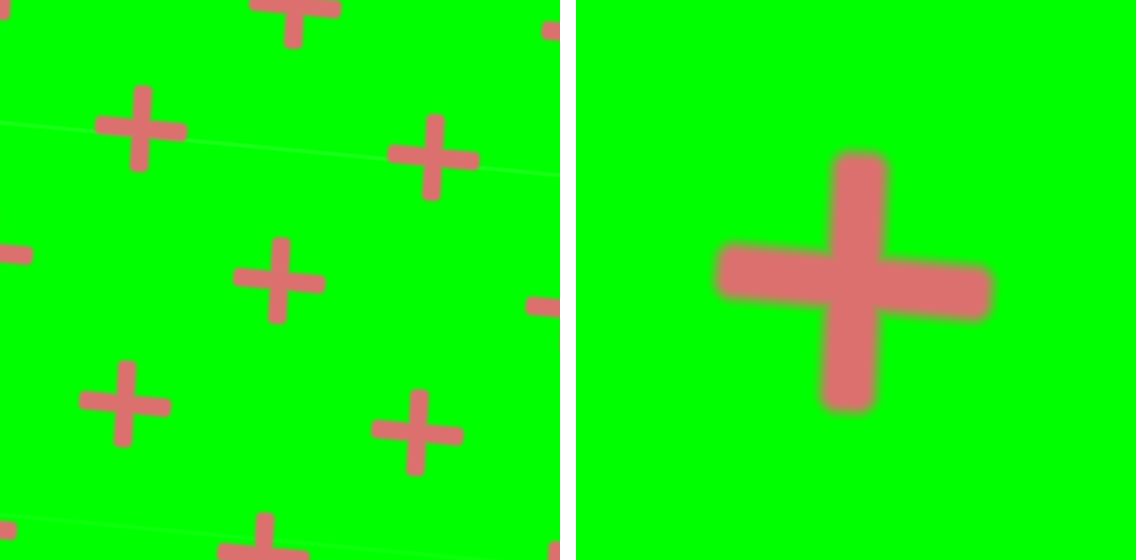
Left: the whole. Right: its middle third, enlarged.
This pattern is drawn by a WebGL 2 fragment shader. Its source:

```glsl
#version 300 es
precision highp float;
// Soft rose plus signs on vivid green, set in a slightly tilted lattice.
// Two half-cell-shifted grids give the staggered rows; each plus is the
// union of two rounded bars. Two faint pale streaks cross the ground.

uniform vec2 u_resolution;
out vec4 fragColor;

// Signed distance to a rounded bar centred on the origin, lying along axis.
float barDistance(vec2 point, vec2 axis, float halfLength) {
    vec2 direction = normalize(axis);
    vec2 local = vec2(dot(point, direction),
                      dot(point, vec2(-direction.y, direction.x)));
    float cornerRadius = 0.011;
    vec2 q = abs(local) - vec2(halfLength, 0.0165) + cornerRadius;
    return length(max(q, 0.0)) + min(max(q.x, q.y), 0.0) - cornerRadius;
}

// The two arms are slightly out of square.
float plusDistance(vec2 point) {
    return min(barDistance(point, vec2(1.0, -0.093), 0.0825),
               barDistance(point, vec2(0.055, 1.0), 0.0775));
}

void main() {
    vec2 uv = gl_FragCoord.xy / u_resolution;
    float pixel = 1.0 / min(u_resolution.x, u_resolution.y);

    vec3 green = vec3(0.0, 1.0, 0.0);
    vec3 rose = vec3(0.86, 0.44, 0.43);
    vec3 color = green;

    // Faint sloping streaks, the lower one weaker.
    for (int i = 0; i < 2; i++) {
        float row = float(i);
        float offset = abs(uv.y - (0.781 - 0.70 * row - 0.094 * uv.x));
        float streak = 1.0 - smoothstep(0.001, 0.001 + max(0.005, pixel), offset);
        color = mix(color, vec3(1.0), streak * (0.10 - 0.05 * row));
    }

    // Nearest plus in each of the two interleaved grids.
    mat2 cell = mat2(0.5221, -0.0514, 0.0286, 0.4915);
    vec2 gridPoint = inverse(cell) * (uv - vec2(0.4990, 0.4985));
    float nearest = 1.0;
    for (int i = 0; i < 2; i++) {
        vec2 local = fract(gridPoint + 0.5 * float(i) + 0.5) - 0.5;
        nearest = min(nearest, plusDistance(cell * local));
    }

    float softness = max(0.0065, pixel);
    color = mix(color, rose, 1.0 - smoothstep(-softness, softness, nearest));
    fragColor = vec4(color, 1.0);
}
```
